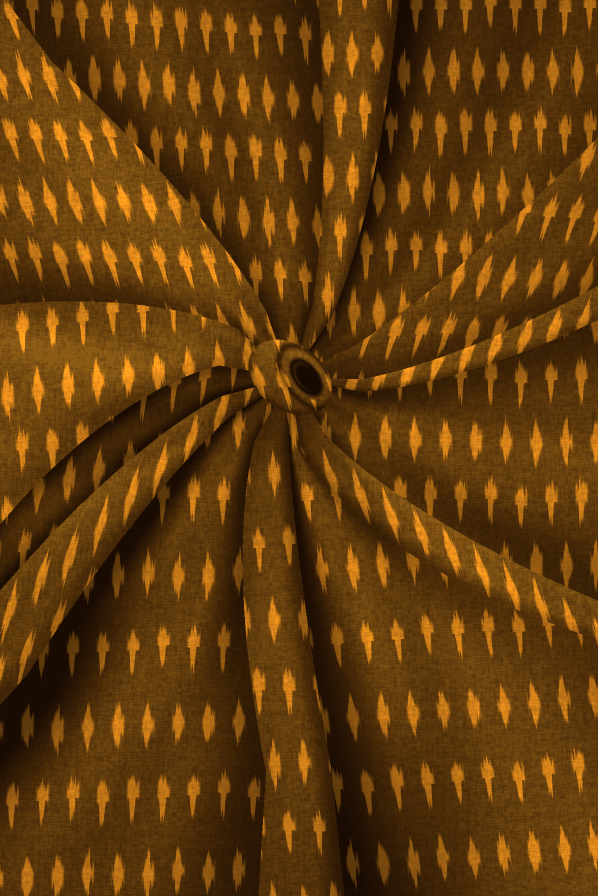
A Shadertoy shader for this texture:

```glsl
// Twisted ikat cloth: pleats swirl out of a small rolled knot, woven with rows of dashes.
// Log-spiral edges cut the plane into pleats; each has its own light profile and
// slanted motif grid. Feathered dashes and weave come from sine-hash noise.

const int PLEATS = 14;
const int OVERLAP = 8;                       // pleat that wraps over the knot
const vec2 KNOT = vec2(0.485, 0.631);        // in canvas widths, y downward
const vec2 KNOT_RADII = vec2(0.077, 0.055);
const float KNOT_TILT = 0.62;
const vec2 HOLLOW = vec2(0.512, 0.631);
const vec2 HOLLOW_RADII = vec2(0.043, 0.024);
const float HOLLOW_TILT = 0.92;
const float SWIRL_RADIUS = 0.4;              // where edge angles are measured
const vec3 SHADOW = vec3(0.085, 0.036, 0.008);
const vec3 CLOTH = vec3(0.315, 0.185, 0.034);
const vec3 SHEEN = vec3(0.55, 0.36, 0.085);
const vec3 DYE = vec3(0.96, 0.585, 0.115);
const float THREAD = 0.0024;
const float WEAVE = 0.28;
const float CREASE = 0.34;
const float CONTRAST = 1.15;
const float EXPOSURE = 0.585;

// Leading edge of each pleat, clockwise: angle in degrees, swirl per log radius
const vec2 EDGE[PLEATS] = vec2[PLEATS](
  vec2(-6.5, -15.0), vec2(42.0, -13.0), vec2(53.0, -24.0), vec2(86.0, -4.0),
  vec2(101.0, -15.0), vec2(136.0, -9.0), vec2(149.0, -13.0), vec2(160.5, -24.0),
  vec2(198.5, -20.0), vec2(238.0, -10.0), vec2(278.0, -8.0), vec2(291.5, -11.0),
  vec2(325.5, -7.0), vec2(347.0, -12.0));
// Light at the leading edge, middle and trailing edge
const vec3 LIGHT[PLEATS] = vec3[PLEATS](
  vec3(0.30, 0.62, 0.36), vec3(0.78, 0.66, 0.38), vec3(0.36, 0.66, 0.06), vec3(0.28, 0.62, 0.55),
  vec3(0.20, 0.62, 0.02), vec3(0.42, 0.64, 0.72), vec3(0.12, 0.36, 0.12), vec3(0.55, 0.80, 0.68),
  vec3(0.38, 0.62, 0.72), vec3(0.24, 0.56, 0.22), vec3(0.48, 0.66, 0.34), vec3(0.02, 0.43, 0.46),
  vec3(0.68, 0.52, 0.36), vec3(0.78, 0.68, 0.44));
// Centre of one motif in each pleat
const vec2 ANCHOR[PLEATS] = vec2[PLEATS](
  vec2(0.695, 0.732), vec2(0.654, 0.859), vec2(0.691, 1.190), vec2(0.459, 1.035),
  vec2(0.248, 1.210), vec2(0.270, 0.780), vec2(0.166, 0.785), vec2(0.164, 0.635),
  vec2(0.166, 0.336), vec2(0.449, 0.162), vec2(0.590, 0.088), vec2(0.800, 0.117),
  vec2(0.853, 0.463), vec2(0.830, 0.576));
// Row slope and motif lean
const vec2 SLANT[PLEATS] = vec2[PLEATS](
  vec2(0.03, 0.0), vec2(0.62, 0.35), vec2(-0.08, 0.13), vec2(0.0, 0.05),
  vec2(-0.04, -0.03), vec2(-0.95, -0.30), vec2(-0.3, -0.1), vec2(-0.15, 0.05),
  vec2(0.02, 0.30), vec2(0.10, 0.06), vec2(0.0, 0.0), vec2(0.0, 0.0),
  vec2(0.03, -0.32), vec2(-0.28, -0.35));

float hash(vec2 p) { return fract(sin(dot(p, vec2(127.1, 311.7))) * 43758.5453); }

float noise(vec2 p) {
  vec2 i = floor(p), f = fract(p);
  f = f * f * (3.0 - 2.0 * f);
  return mix(mix(hash(i), hash(i + vec2(1, 0)), f.x),
             mix(hash(i + vec2(0, 1)), hash(i + vec2(1, 1)), f.x), f.y);
}

vec2 ellipseSpace(vec2 p, vec2 center, vec2 radii, float tilt) {
  float c = cos(tilt), s = sin(tilt);
  return mat2(c, -s, s, c) * (p - center) / radii;
}

float edgeAngle(int i, float logRadius) { return EDGE[i].x + EDGE[i].y * logRadius; }

// Ikat dashes: even rows are spindles, odd rows are heads with a tail
float motif(vec2 p, int pleat) {
  vec2 anchor = ANCHOR[pleat], slant = SLANT[pleat], q = p - anchor;
  float columnPitch = mix(0.0415, 0.0505, smoothstep(0.4, 0.65, anchor.y));
  float rowPitch = mix(0.102, 0.124, smoothstep(0.75, 1.15, anchor.y));
  q.y -= slant.x * q.x;
  float row = floor(q.y / rowPitch + 0.5);
  float y = q.y - row * rowPitch;
  float odd = mod(row, 2.0);
  float column = (q.x - slant.y * y) / columnPitch + 0.5 * odd;
  float id = floor(column + 0.5);
  float x = (column - id) * columnPitch;
  y += (hash(vec2(id, row + 7.0)) - 0.5) * 0.012;
  float fray = (hash(vec2(floor(x / THREAD), id + 17.0 * row)) - 0.5) * 0.015;
  float core = 1.0 - smoothstep(0.002, 0.0065, abs(x + 0.001));
  float above = mix(mix(0.014, 0.035, core), mix(0.023, 0.032, core), odd);
  float below = mix(mix(0.014, 0.035, core), mix(-0.002, 0.037, core), odd);
  float reach = (y < 0.0 ? above : below) + fray;
  return (1.0 - smoothstep(reach - 0.008, reach + 0.006, abs(y)))
       * (1.0 - smoothstep(0.0075, 0.0125, abs(x)));
}

vec3 dyedCloth(float light, float dye, vec2 p) {
  float weave = noise(p * vec2(430.0, 130.0)) + noise(p * vec2(130.0, 430.0)) - 1.0;
  light = clamp(light * (1.0 + WEAVE * weave), 0.0, 1.0);
  vec3 cloth = light < 0.5 ? mix(SHADOW, CLOTH, light * 2.0) : mix(CLOTH, SHEEN, light * 2.0 - 1.0);
  return mix(cloth, DYE * (0.38 + 0.78 * light), dye * 0.92);
}

vec3 pleats(vec2 p) {
  vec2 d = p - KNOT;
  float r = length(d);
  float theta = degrees(atan(d.y, d.x));
  float logRadius = log(clamp(r, 0.12, 0.66) / SWIRL_RADIUS);
  int pleat = 0;
  float across = 0.0;
  for (int i = 0; i < PLEATS; i++) {
    float start = edgeAngle(i, logRadius);
    float span = mod(edgeAngle((i + 1) % PLEATS, logRadius) - start, 360.0);
    float turn = mod(theta - start, 360.0);
    if (turn < span) { pleat = i; across = turn / span; }
  }
  vec3 profile = LIGHT[pleat];
  float light = mix(profile.x, profile.y, smoothstep(0.0, 0.36, across));
  light = mix(light, profile.z, smoothstep(0.6, 1.0, across));
  light = EXPOSURE + CONTRAST * (light - 0.53);
  // soft creases, dimmer far edges and the shade around the knot
  light += CREASE * (noise(d / max(r, 0.01) * 7.0 + r * 2.0) - 0.5);
  light *= 1.0 - (d.y < 0.0 ? 0.24 : 0.14) * smoothstep(0.4, 0.9, r);
  light *= mix(0.62, 1.0, smoothstep(0.06, 0.2, r));
  return dyedCloth(max(light, 0.03), motif(p, pleat), p);
}

// Rolled cloth around a dark slanted hollow with a lit lip
vec4 knot(vec2 p) {
  vec2 k = ellipseSpace(p, KNOT, KNOT_RADII, KNOT_TILT);
  float rim = length(k);
  float hollow = length(ellipseSpace(p, HOLLOW, HOLLOW_RADII, HOLLOW_TILT));
  float light = 0.72 - 0.20 * k.y - 0.12 * k.x;
  light *= 1.0 - 0.65 * exp(-pow((hollow - 1.42) / 0.16, 2.0));
  light *= 1.0 - 0.5 * smoothstep(0.78, 1.0, rim) * smoothstep(-0.6, 0.5, k.y);
  light *= smoothstep(0.72, 1.0, hollow);
  light += 0.28 * exp(-pow((hollow - 0.62) / 0.09, 2.0)) * smoothstep(0.0, 0.04, HOLLOW.x - p.x + 0.02);
  float dye = motif(p, OVERLAP) * smoothstep(0.95, 1.1, hollow);
  return vec4(dyedCloth(light, dye, p), 1.0 - smoothstep(0.97, 1.02, rim));
}

void mainImage(out vec4 fragColor, in vec2 fragCoord) {
  vec3 color = vec3(0.0);
  for (int i = 0; i < 4; i++) {   // four samples smooth every edge
    vec2 f = fragCoord + vec2(i % 2, i / 2) * 0.5 - 0.25;
    vec2 p = vec2(f.x, iResolution.y - f.y) / iResolution.x;
    vec4 roll = knot(p);
    color += mix(pleats(p), roll.rgb, roll.a) * 0.25;
  }
  fragColor = vec4(color, 1.0);
}
```
